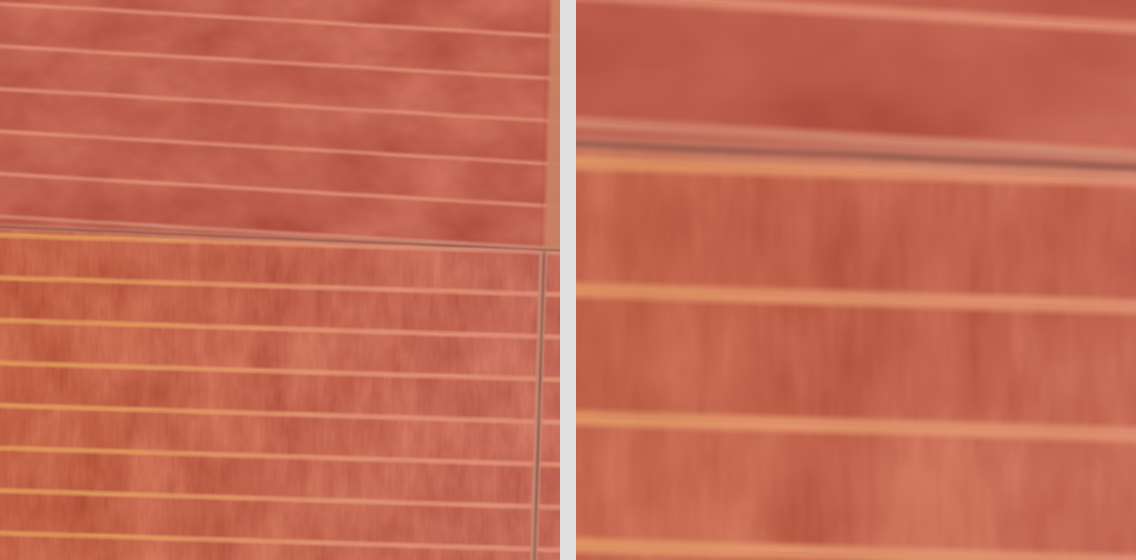
Left, the full canvas; right, a detail of the centre.
Reproduce this texture procedurally as a WebGL 2 fragment shader.

```glsl
#version 300 es
precision highp float;

uniform vec2 u_resolution;
out vec4 fragColor;

const vec3 CLAY_DARK = vec3(0.68, 0.31, 0.24);
const vec3 CLAY_LIGHT = vec3(0.86, 0.51, 0.41);
const vec3 LINE_OCHRE = vec3(0.88, 0.60, 0.35);
const vec3 LINE_PINK = vec3(0.88, 0.57, 0.46);
const vec3 GROUT = vec3(0.77, 0.53, 0.45);
const vec3 GROUT_TAN = vec3(0.79, 0.51, 0.39);
const vec3 SEAM_SHADOW = vec3(0.53, 0.33, 0.28);

const float PITCH = 0.076;

float hash(float n) {
    return fract(sin(n * 91.7) * 4375.85);
}

vec2 gradientAt(vec2 cell) {
    float angle = 6.2832 * fract(sin(dot(cell, vec2(127.1, 311.7))) * 4375.85);
    return vec2(cos(angle), sin(angle));
}

float gradientNoise(vec2 p) {
    vec2 i = floor(p), f = fract(p);
    vec2 w = f * f * f * (f * (f * 6.0 - 15.0) + 10.0);
    vec2 e = vec2(1.0, 0.0);
    float a = dot(gradientAt(i), f);
    float b = dot(gradientAt(i + e), f - e);
    float c = dot(gradientAt(i + e.yx), f - e.yx);
    float d = dot(gradientAt(i + 1.0), f - 1.0);
    return mix(mix(a, b, w.x), mix(c, d, w.x), w.y);
}

float fbm(vec2 p, float gain) {
    float sum = 0.0, amplitude = 1.0;
    for (int i = 0; i < 4; i++) {
        sum += amplitude * gradientNoise(p);
        p = p * 2.03 + 17.3;
        amplitude *= gain;
    }
    return sum;
}

// Soft stripe: 1 on the axis, 0 beyond the half width plus blur
float stripe(float d, float halfWidth, float blur) {
    return 1.0 - smoothstep(halfWidth - blur, halfWidth + blur, abs(d));
}

// Signed distance to the nearest of many evenly spaced lines
float lineDistance(float v, float pitch) {
    return (fract(v / pitch + 0.5) - 0.5) * pitch;
}

vec3 clay(float tone) {
    return mix(CLAY_DARK, CLAY_LIGHT, clamp(tone, 0.0, 1.0));
}

// Blurred panel with cloudy mottling
vec3 upperPanel(vec2 p, float blur) {
    float v = p.y - 0.0065 - 0.0586 * p.x;
    float band = floor(v / PITCH);
    float mottle = fbm(p * vec2(7.0, 10.0) + band * 0.35, 0.5);
    float fine = gradientNoise(p * vec2(42.0, 55.0));
    float tone = 0.45 + 0.42 * mottle + 0.06 * fine - 0.25 * p.y;
    tone += 0.08 * (hash(band + 3.0) - 0.5) - 0.05 * fract(v / PITCH);
    vec3 color = clay(tone) + vec3(0.0, -0.008, 0.006);

    float wear = 0.78 + 0.25 * gradientNoise(vec2(p.x * 9.0, band * 3.7));
    float line = stripe(lineDistance(v, PITCH), 0.0035, 0.003 + blur);
    vec3 lineColor = mix(LINE_PINK, GROUT, smoothstep(0.36, 0.40, v));
    color = mix(color, lineColor, line * wear);

    // Wide tan strip along the right edge
    float edge = p.x - 0.984 + 0.028 * p.y;
    color = mix(color, GROUT_TAN, 0.9 * smoothstep(-0.005, 0.006, edge));
    return mix(color, CLAY_DARK, 0.25 * stripe(edge + 0.006, 0.002, 0.004));
}

// Sharper panel with upright brush streaks, broken at every line
vec3 lowerPanel(vec2 p, float blur) {
    float v = p.y - 0.496 - 0.030 * p.x;
    float band = floor(v / PITCH);
    float cloud = fbm(p * vec2(9.0, 7.0) + 4.1, 0.55);
    float streak = fbm(vec2(p.x * 34.0 + band * 5.3, p.y * 10.0), 0.6);
    float hair = gradientNoise(vec2(p.x * 150.0, p.y * 24.0 + band * 2.9));
    float tone = 0.45 + 0.32 * cloud + 0.22 * streak + 0.10 * hair;
    tone += 0.10 * (hash(band + 9.0) - 0.5) + 0.16 * (p.x - 0.5);
    vec3 color = clay(tone) + mix(vec3(0.015, 0.004, -0.025), vec3(0.0, 0.0, 0.02), p.x);

    float wear = 0.86 + 0.24 * gradientNoise(vec2(p.x * 12.0, band * 2.3));
    float line = stripe(lineDistance(v, PITCH), 0.0045, 0.003 + blur);
    vec3 lineColor = mix(LINE_OCHRE, LINE_PINK, smoothstep(0.05, 0.8, p.x));
    color = mix(color, lineColor, line * wear);

    // Upright joint with a dark core
    float joint = p.x - 0.970 + 0.0315 * (p.y - 0.456);
    color = mix(color, GROUT, 0.9 * stripe(joint, 0.007, 0.002 + blur));
    float core = stripe(joint - 0.0015, 0.0025, 0.0018 + blur);
    return mix(color, SEAM_SHADOW, core * (0.6 + 0.3 * gradientNoise(p * 14.0)));
}

void main() {
    vec2 uv = gl_FragCoord.xy / u_resolution;
    vec2 p = vec2(uv.x, 1.0 - uv.y);
    float blur = 0.5 / u_resolution.y;

    // Sloping seam between the panels
    float seam = p.y - 0.405 - 0.042 * p.x + 0.001 * gradientNoise(vec2(p.x * 11.0, 2.0));
    float below = smoothstep(-0.002 - blur, 0.002 + blur, seam);
    vec3 color = mix(upperPanel(p, blur), lowerPanel(p, blur), below);
    float shade = 0.6 + 0.4 * gradientNoise(vec2(p.x * 8.0, 5.0));
    color = mix(color, GROUT, 0.45 * stripe(seam, 0.007, 0.004));
    color = mix(color, SEAM_SHADOW, shade * stripe(seam, 0.002, 0.002 + blur));
    fragColor = vec4(color, 1.0);
}
```
